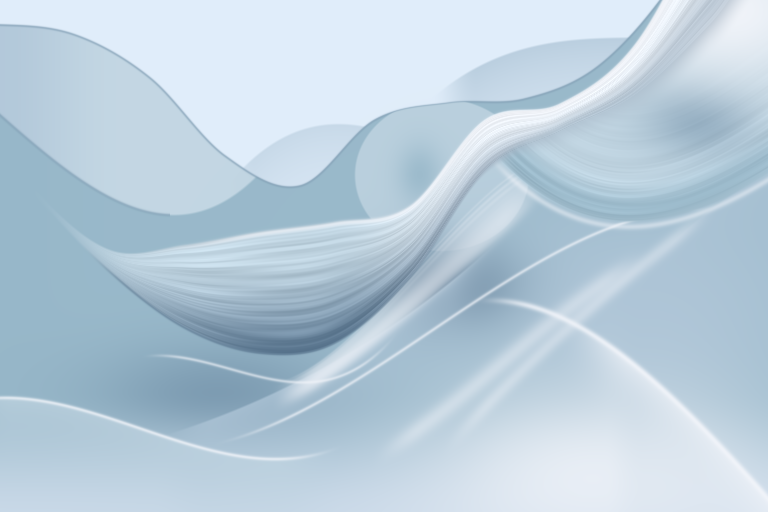
Write a WebGL 1 fragment shader that draws this background.

```glsl
precision highp float;
uniform vec2 u_resolution;

const vec3 WHITE = vec3(.95, .96, .98);
const vec3 PALE = vec3(.75, .83, .88);
const vec3 MIST = vec3(.68, .77, .84);
const vec3 TEAL = vec3(.58, .71, .78);
const vec3 STEEL = vec3(.47, .59, .68);
const vec3 SLATE = vec3(.35, .46, .56);

float hash(vec2 p) { return fract(sin(dot(p, vec2(127.1, 311.7))) * 43758.5); }

float noise(vec2 p) {
  vec2 i = floor(p), f = smoothstep(0., 1., p - i);
  return mix(mix(hash(i), hash(i + vec2(1, 0)), f.x),
    mix(hash(i + vec2(0, 1)), hash(i + 1.), f.x), f.y);
}

float fibres(float s, float x) {
  return .6 * noise(vec2(s * 24., x)) + .4 * noise(vec2(s * 65., x)) - .5;
}

// Cubic convolution weights
vec4 kernel(vec4 d) {
  d = min(abs(d), 2.);
  return mix((1.5 * d - 2.5) * d * d + 1., ((2.5 - .5 * d) * d - 4.) * d + 2., step(1., d));
}

// Curve through twelve even knots, one beyond each end
float wave(float x, vec2 span, vec4 a, vec4 b, vec4 c) {
  vec4 t = 1. + 9. * (x - span.x) / (span.y - span.x) - vec4(0, 1, 2, 3);
  return dot(a, kernel(t)) + dot(b, kernel(t - 4.)) + dot(c, kernel(t - 8.));
}

// Cubic through four even knots
float arc(float x, vec2 span, vec4 h) {
  float a = 3. * (x - span.x) / (span.y - span.x), b = a - 1., c = a - 2., d = a - 3.;
  return dot(h, vec4(-b * c * d, 3. * a * c * d, -3. * a * b * d, a * b * c)) / 6.;
}

// Perpendicular and vertical distance below a curve
vec2 gap(float y, float here, float ahead) {
  return (y - here) * vec2(inversesqrt(1. + pow(abs(ahead - here) * 100., 2.)), 1);
}

vec2 waveGap(vec2 p, vec2 span, vec4 a, vec4 b, vec4 c) {
  return gap(p.y, wave(p.x, span, a, b, c), wave(p.x + .01, span, a, b, c));
}

float arcGap(vec2 p, vec2 span, vec4 h) {
  return gap(p.y, arc(p.x, span, h), arc(p.x + .01, span, h)).x;
}

float inside(float d, float soft) { return smoothstep(-soft, soft, d); }
float line(float d, float width) { return exp(-d * d / (width * width)); }

float window(float x, vec2 span) {
  float t = (x - span.x) / (span.y - span.x);
  return smoothstep(0., .18, t) * smoothstep(0., .18, 1. - t);
}

void glow(inout vec3 c, vec3 tint, float amount, vec2 p, vec2 at, vec2 size) {
  c = mix(c, tint, amount * line(length((p - at) / size), 1.));
}

void stroke(inout vec3 c, vec3 tint, float amount, vec2 p, vec2 span, vec4 h, float width) {
  c = mix(c, tint, amount * window(p.x, span) * line(arcGap(p, span, h), width));
}

// Sheet that thins out below a curve
void fold(inout vec3 c, vec3 tint, float amount, vec2 p, vec2 span, vec4 h, float depth) {
  float d = arcGap(p, span, h);
  c = mix(c, tint, amount * window(p.x, span) * inside(d, .014) * exp(-max(d, 0.) / depth));
}

void main() {
  // Canvas is 5.12 units tall, y pointing down
  vec2 p = vec2(gl_FragCoord.x, u_resolution.y - gl_FragCoord.y) * 5.12 / u_resolution.y;
  vec3 c = vec3(.88, .93, .98);

  // Distant veils
  fold(c, MIST, .5, p, vec2(2.2, 4.2), vec4(1.95, 1.36, 1.25, 1.45), .7);
  fold(c, MIST, .75, p, vec2(4.3, 7), vec4(1, .5, .38, .36), .8);
  float outer = waveGap(p, vec2(0, 6.75), vec4(.3, .25, .35, .78),
    vec4(1.56, 1.86, 1.2, 1.03), vec4(.99, .65, -.2, -1.5)).x;
  float veil = inside(outer, .012);
  c = mix(c, mix(MIST, PALE, smoothstep(0., 1.2, p.x)), veil * .9);
  float second = arcGap(p, vec2(0, 2.55), vec4(1.15, 1.83, 2.15, 1.78));
  c = mix(c, TEAL, veil * inside(second, .015) * .9);
  c = mix(c, STEEL, .6 * line(outer, .012) + .5 * line(second, .015) * step(p.x, 1.7));
  float disc = 1. - length((p - vec2(4.42, 1.75)) / vec2(.87, .76));
  c = mix(c, PALE, veil * inside(disc, .015) * .85);
  glow(c, TEAL, .8, p, vec2(4.2, 1.75), vec2(.22, .3));

  // Light and shade of the ground
  glow(c, MIST, 1., p, vec2(6.4, 3.1), vec2(2, 1.2));
  glow(c, STEEL, .85, p, vec2(2.2, 3.95), vec2(1.2, .5));
  c = mix(c, vec3(.79, .85, .91), smoothstep(3.9, 5.2, p.y));
  glow(c, WHITE, .8, p, vec2(5.9, 4.7), vec2(1.7, .9));
  glow(c, SLATE, .75, p, vec2(4.4, 2.85), vec2(.7, .42));

  // Folds and threads crossing the ground
  vec4 swell = vec4(4.1, 4.08, 4.5, 4.45), beam = vec4(3.02, 3.35, 4.42, 5.8);
  fold(c, MIST, .8, p, vec2(1.5, 5.1), vec4(4.4, 3.95, 3.27, 2.3), .5);
  fold(c, MIST, .7, p, vec2(6.05, 8.3), vec4(3.2, 2.35, 1.8, 1.4), .7);
  fold(c, PALE, .75, p, vec2(-.6, 3.45), swell, .6);
  stroke(c, WHITE, .75, p, vec2(-.6, 3.45), swell, .018);
  stroke(c, WHITE, .6, p, vec2(1.4, 4), vec4(3.57, 3.68, 3.82, 3.3), .016);
  stroke(c, WHITE, .65, p, vec2(2.1, 7.2), vec4(4.45, 3.65, 2.56, 2.1), .017);
  stroke(c, WHITE, .45, p, vec2(3.7, 6.5), vec4(4.6, 3.95, 3.18, 2.55), .09);
  stroke(c, WHITE, .4, p, vec2(4.4, 7.2), vec4(4.55, 3.6, 2.78, 2.05), .07);
  fold(c, WHITE, .75 * smoothstep(5.5, 6.3, p.x), p, vec2(4.7, 8.4), beam, .35);
  stroke(c, WHITE, .8, p, vec2(4.7, 8.4), beam, .03);
  for (int i = 0; i < 9; i++) {
    float k = float(i) / 8.;
    vec4 h = mix(vec4(3.85, 3.25, 2.25, 1.55), vec4(4.1, 3.5, 2.7, 1.9), k);
    stroke(c, WHITE, .18 + .2 * hash(vec2(k, 3)), p, vec2(2.7, 5.5), h, .012 + .05 * k);
  }

  // Right wing beneath the ribbon
  vec2 span = vec2(.35, 7.1);
  vec2 top = waveGap(p, span, vec4(.9, 1.9, 2.5, 2.45), vec4(2.32, 2.22, 2.06, 1.2), vec4(1.04, .45, -.9, -2.3));
  vec2 low = waveGap(p, span, vec4(1.1, 1.95, 2.72, 3.28), vec4(3.53, 3.43, 2.78, 1.72), vec4(1.32, .95, .25, -.6));
  float rim = -arcGap(p, vec2(4.9, 8.2), vec4(1.5, 2.19, 2.04, 1.4));
  vec3 wing = mix(PALE, TEAL, .8 * line(rim - .12, .2));
  glow(wing, STEEL, .7, p, vec2(7, 1.2), vec2(.55, .35));
  glow(wing, WHITE, .95, p, vec2(7.3, .1), vec2(1.1, .75));
  wing += .14 * fibres(rim, p.x) * line(rim, .7);
  float right = smoothstep(4.8, 5.2, p.x);
  c = mix(c, wing, inside(top.x, .02) * inside(rim, .02) * right);
  c = mix(c, WHITE, .5 * line(rim + .05, .03) * right);

  // Main sheet narrowing into the ribbon
  float s = clamp(top.y / max(top.y - low.y, .05), 0., 1.), lift = smoothstep(3.3, 5., p.x);
  vec3 sheet = mix(PALE, SLATE, smoothstep(.2, 1.1, s) * smoothstep(.3, 2.8, p.x));
  sheet = mix(sheet, WHITE, lift * (1. - .55 * s));
  sheet += (.2 - .06 * lift) * fibres(s, p.x) * smoothstep(.8, 2.2, p.x);
  float soft = mix(.018, .2, smoothstep(4.7, 5.8, p.x));
  c = mix(c, sheet, inside(top.x, .014) * inside(-low.x, soft) * smoothstep(.3, 1.4, p.x));
  c = mix(c, WHITE, .65 * line(top.x - .02, .025) * smoothstep(1.2, 2.6, p.x));
  c = mix(c, SLATE, .5 * line(low.x, .014) * window(p.x, vec2(.8, 3.6)));
  gl_FragColor = vec4(c, 1);
}
```
